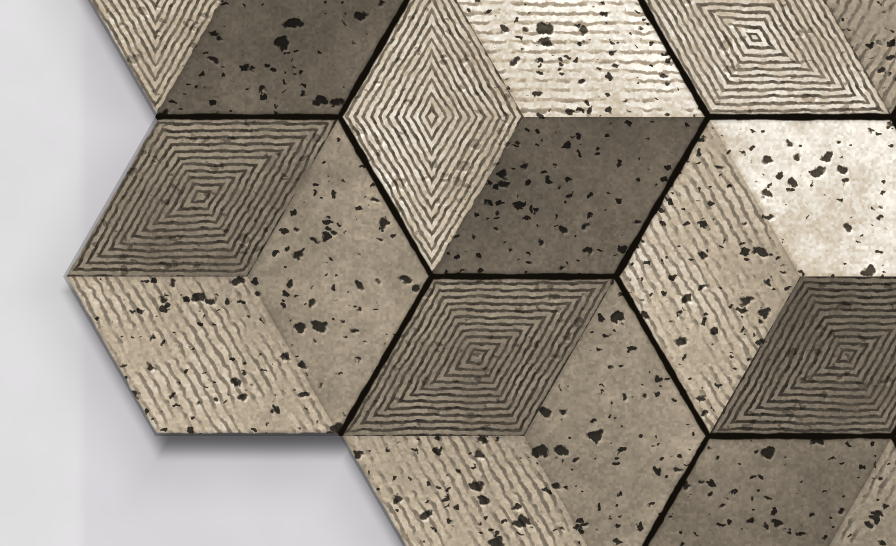
A WebGL 1 fragment shader for this pattern:

```glsl
precision highp float;
// Hexagonal travertine wall tiles, each split into three carved rhombic faces.
uniform vec2 u_resolution;

// Lengths are measured in hexagon sides; the origin is the centre of the lower left tile.

float hash(vec2 p) {
  return fract(sin(dot(p, vec2(127.1, 311.7))) * 4375.85);
}

// Cellular noise: distance to the nearest seed and that seed's random value.
vec2 cellular(vec2 p) {
  vec2 cell = floor(p);
  vec2 best = vec2(9.0, 0.0);
  for (int y = -1; y <= 1; y++) {
    for (int x = -1; x <= 1; x++) {
      vec2 id = cell + vec2(float(x), float(y));
      vec2 seed = id + 0.15 + 0.7 * vec2(hash(id), hash(id + 37.0));
      float d = distance(p, seed);
      if (d < best.x) best = vec2(d, hash(id + 71.0));
    }
  }
  return best;
}

// Layered sines, roughly -1 to 1.
float mottle(vec2 p) {
  float sum = 0.0, amp = 0.5;
  for (int i = 0; i < 4; i++) {
    sum += amp * sin(p.x + 1.3 * sin(p.y * 1.1)) * cos(p.y + 1.2 * sin(p.x * 0.8));
    p = mat2(1.5, 1.1, -1.1, 1.5) * p + 2.3;
    amp *= 0.6;
  }
  return sum;
}

float hexDistance(vec2 q) {
  q = abs(q);
  return max(q.y, 0.866 * q.x + 0.5 * q.y) - 0.866;
}

vec2 tileCenter(vec2 p) {
  vec2 period = vec2(3.0, 1.73205);
  vec2 a = period * floor(p / period + 0.5);
  vec2 b = period * (floor(p / period) + 0.5);
  return dot(p - a, p - a) < dot(p - b, p - b) ? a : b;
}

// The tiling ends in a stepped edge at the left.
bool isWall(vec2 center) {
  return center.x < -0.5 || (center.x < 0.5 && center.y < -0.5);
}

vec3 wallColor(vec2 p) {
  vec3 wall = mix(vec3(0.88, 0.875, 0.88), vec3(0.85, 0.84, 0.855), smoothstep(-0.94, -0.86, p.x));
  float shadow = 9.0;
  for (int i = 0; i < 3; i++) {
    float k = float(i);
    vec2 center = vec2(1.5 * max(k - 1.0, 0.0), 1.73205 * max(1.0 - k, -0.5));
    shadow = min(shadow, hexDistance(p - center - vec2(0.04, -0.08)));
  }
  wall *= 1.0 - 0.5 * smoothstep(0.07, -0.08, shadow) - 0.08 * smoothstep(0.4, 0.0, shadow);
  return wall + 0.012 * mottle(p * 4.0);
}

// Small ragged pores of random size, stretched along the bedding and gathered in patches.
float pores(vec2 p, float scale, float size) {
  vec2 warp = 0.025 * vec2(mottle(p * 25.0), mottle(p * 29.0 + 5.0));
  vec2 c = cellular((p + warp) * vec2(0.7, 1.0) * scale);
  float radius = size * pow(c.y, 5.0) * (0.8 + 0.5 * mottle(p * 3.0 + 1.0));
  return smoothstep(radius, radius - 0.14, c.x) * smoothstep(0.08, 0.18, radius);
}

vec3 stoneColor(vec2 p, vec2 center) {
  vec2 q = p - center;
  float col = floor(center.x / 1.5 + 0.5), row = floor(center.y / 0.866 + 0.5);
  float turned = step(1.0, mod(col + row + 0.5, 4.0));

  // Pick the face and rotate it so that its long outer corner lies at (1, 0).
  float face = floor(mod(floor((atan(q.y, q.x) / 1.0472 - turned) * 0.5 + 0.5) + 3.0, 3.0) + 0.5);
  float angle = (2.0 * face + turned) * 1.0472;
  vec2 f = vec2(dot(q, vec2(cos(angle), sin(angle))), dot(q, vec2(-sin(angle), cos(angle))));

  // Finish: 0 nested rhombi, 1 smooth, 2 parallel ridges.
  float first = 1.0 + abs(step(1.5, col) - turned);
  float finish = mod(first + (2.0 - turned) * face + 0.01, 3.0);

  vec3 levels = mix(vec3(0.56, 0.45, 0.66), vec3(0.84, 0.65, 0.37), turned);
  float light = face < 0.5 ? levels.x : (face < 1.5 ? levels.y : levels.z);
  float cloud = mottle(p * 5.0 + center);
  light *= (0.96 + 0.08 * hash(center + 3.0)) * (0.9 + 0.18 * f.x) * (1.0 + 0.13 * cloud);

  // Carved lines with uneven depth, broken here and there.
  float rough = mottle(p * 31.0);
  if (finish < 0.5) {
    float nested = 0.866 * abs(f.x - 0.5) + 0.5 * abs(f.y);
    float wave = sin(6.2832 * (nested * 27.0 + 0.2 * rough + 0.3 * cloud));
    float depth = 0.56 + 0.25 * rough + 0.15 * cloud;
    light *= 1.17 - depth * smoothstep(0.3, -0.75, wave);
  } else if (finish > 1.5) {
    float across = 0.866 * f.x + 0.5 * f.y * (2.0 * turned - 1.0);
    float wave = sin(6.2832 * (across * 19.0 + 0.25 * rough + 0.35 * cloud));
    float depth = 0.4 * smoothstep(-0.6, 0.4, cloud + 0.7 * rough);
    light *= 1.07 - depth * smoothstep(0.0, -0.85, wave);
  }

  // Fine grain, pores with a lit lower lip, and the crease between faces.
  light *= 0.93 + 0.14 * cellular(p * 60.0).y + 0.07 * rough;
  float pits = max(pores(p, 13.0, 0.5), pores(p + 4.0, 26.0, 0.6));
  float lip = pores(p + vec2(-0.008, 0.014), 13.0, 0.5);
  light *= (1.0 + 0.15 * lip) * (1.0 - (finish > 0.5 ? 0.72 : 0.3) * pits);
  light *= mix(0.9, 1.0, smoothstep(0.0, 0.03, 0.866 * f.x - 0.5 * abs(f.y)));
  return light * mix(vec3(1.09, 1.0, 0.87), vec3(1.06, 1.03, 0.97), smoothstep(0.68, 0.9, light));
}

vec3 scene(vec2 p) {
  vec2 center = tileCenter(p);
  if (isWall(center)) return wallColor(p);
  vec2 q = p - center;
  float edge = -hexDistance(q) + 0.006 * mottle(p * 14.0);
  if (edge > 0.06) return stoneColor(p, center);
  // Joints are dark between tiles and open to the wall at the border.
  vec2 beyond = tileCenter(p + 0.12 * normalize(q));
  vec3 joint = isWall(beyond) ? 0.8 * wallColor(p) : vec3(0.07, 0.055, 0.035);
  vec3 stone = stoneColor(p, center) * mix(0.85, 1.0, smoothstep(0.015, 0.04, edge));
  return mix(joint, stone, smoothstep(0.011, 0.021, edge));
}

void main() {
  vec3 color = vec3(0.0);
  for (int i = 0; i < 4; i++) {
    vec2 jitter = vec2(mod(float(i), 2.0), floor(float(i) * 0.5)) * 0.5 - 0.25;
    color += 0.25 * scene((gl_FragCoord.xy + jitter) / u_resolution.y * 2.962 - vec2(1.342, 1.462));
  }
  gl_FragColor = vec4(color, 1.0);
}
```
